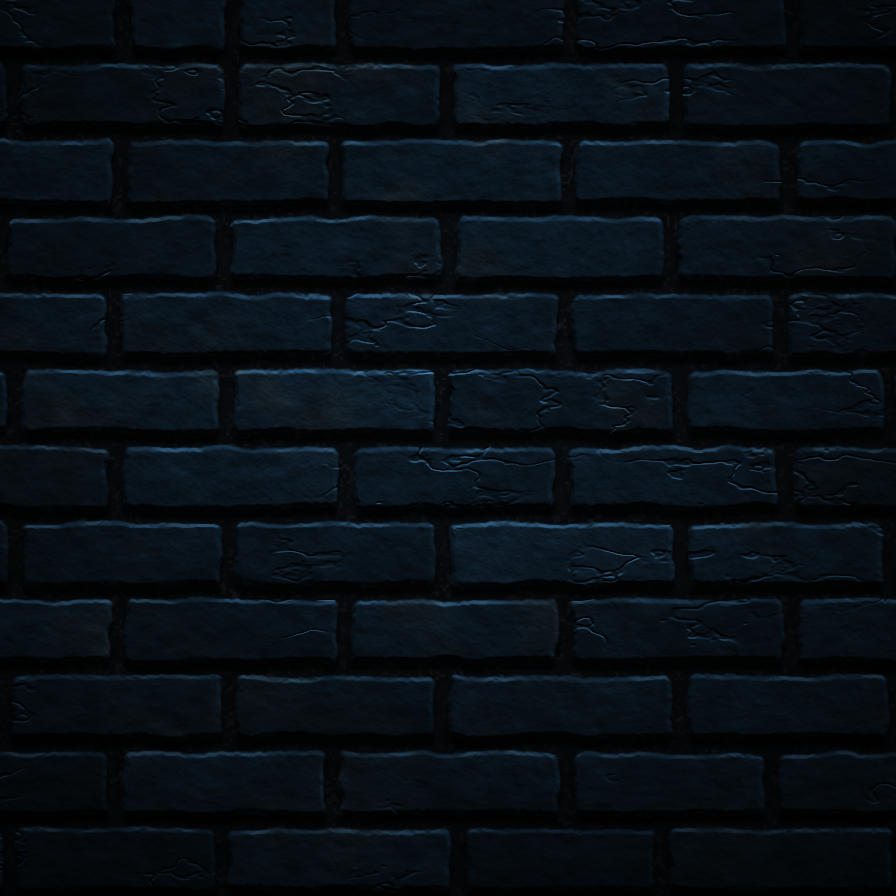
Reproduce this texture procedurally as a Shadertoy shader.

```glsl
// Dark blue brick wall in running bond, rough and worn, under a soft central light.

const vec2 PITCH = vec2(0.246, 0.0853);       // brick plus joint
const vec2 ORIGIN = vec2(0.012, 0.0208);      // first joint from left, first row centre from top
const vec2 GAP = vec2(0.0165, 0.0160);        // joint widths
const vec2 HALVED = vec2(0.0, 0.0);           // column and row of the brick cut in two
const float JOINT_JITTER = 0.024;
const float CORNER = 0.008;
const float EDGE_WOBBLE = 0.0055;
const float BEVEL_HEIGHT = 0.004;
const float GRAIN_HEIGHT = 0.003;
const float CRACK_DEPTH = 0.0022;
const float SHADOW_LENGTH = 0.011;
const vec2 LIGHT_CENTRE = vec2(0.48, 0.58);
const vec2 LIGHT_FALLOFF = vec2(3.0, 3.6);
const float AMBIENT = 0.20;
const vec3 BRICK = vec3(0.046, 0.098, 0.142);
const vec3 WORN = vec3(0.075, 0.110, 0.135);
const vec3 RIM = vec3(0.090, 0.150, 0.190);
const vec3 MORTAR = vec3(0.030, 0.042, 0.055);
const vec3 GRIT = vec3(0.060, 0.055, 0.056);

struct Brick {
    float dist;   // signed distance, negative inside
    vec2 id;      // column and row
    float height; // -1 at the bottom edge, 1 at the top
};

float hash(vec2 p) {
    return fract(sin(dot(p, vec2(127.1, 311.7))) * 43758.5453);
}

float noise(vec2 p) {
    vec2 i = floor(p), f = fract(p);
    f = f * f * (3.0 - 2.0 * f);
    return mix(mix(hash(i), hash(i + vec2(1, 0)), f.x),
               mix(hash(i + vec2(0, 1)), hash(i + vec2(1, 1)), f.x), f.y);
}

float fbm(vec2 p) {
    float sum = 0.0, amp = 0.5;
    for (int i = 0; i < 4; i++) {
        sum += amp * noise(p);
        p = mat2(1.6, 1.2, -1.2, 1.6) * p + 7.3;
        amp *= 0.5;
    }
    return sum / 0.9375;
}

// Horizontal position of a vertical joint; even rows shift by half a brick
float jointX(float column, float row) {
    float shift = 0.5 * (1.0 - mod(row, 2.0));
    float jitter = hash(vec2(column, row) + 3.7) - 0.5;
    return ORIGIN.x + (column + shift) * PITCH.x + jitter * JOINT_JITTER;
}

Brick findBrick(vec2 p) {
    // Uneven edges
    p.x += (noise(p * 55.0) - 0.5) * EDGE_WOBBLE;
    p.y += (noise(p * vec2(32.0, 50.0) + 19.0) - 0.5) * EDGE_WOBBLE;
    p += (noise(p * 170.0) - 0.5) * EDGE_WOBBLE * 0.3;

    float t = (1.0 - p.y - ORIGIN.y) / PITCH.y + 0.5;
    float row = floor(t);
    float y = (0.5 - fract(t)) * PITCH.y;
    float column = floor((p.x - jointX(0.0, row)) / PITCH.x);
    if (p.x < jointX(column, row)) column -= 1.0;
    if (p.x > jointX(column + 1.0, row)) column += 1.0;
    float left = jointX(column, row), right = jointX(column + 1.0, row);
    vec2 id = vec2(column, row);
    if (id == HALVED) {
        float middle = 0.5 * (left + right);
        if (p.x < middle) right = middle;
        else { left = middle; id.x += 0.5; }
    }

    // Rounded box
    float size = (hash(id + 8.1) - 0.5) * 0.003;
    vec2 halfSize = 0.5 * (vec2(right - left, PITCH.y) - GAP - size);
    vec2 q = abs(vec2(p.x - 0.5 * (left + right), y)) - halfSize + CORNER;
    float d = length(max(q, 0.0)) + min(max(q.x, q.y), 0.0) - CORNER;
    return Brick(d, id, y / halfSize.y);
}

// Surface height: bevel, grain and sparse cracks
float relief(vec2 p) {
    float d = findBrick(p).dist;
    float grain = fbm(p * vec2(55.0, 75.0));
    float vein = abs(fbm(p * vec2(14.0, 32.0) + 5.0) - 0.5);
    float crack = smoothstep(0.045, 0.0, vein) * smoothstep(0.58, 0.78, noise(p * 9.0 + 2.0));
    return BEVEL_HEIGHT * smoothstep(0.001, -0.006, d) + GRAIN_HEIGHT * grain - CRACK_DEPTH * crack;
}

void mainImage(out vec4 fragColor, in vec2 fragCoord) {
    vec2 p = fragCoord / iResolution.xy;
    Brick brick = findBrick(p);

    // Slope towards the overhead light
    float stepSize = 0.0015;
    float h = relief(p);
    float facing = (h - relief(p + vec2(0.0, stepSize))) / stepSize;
    float side = (h - relief(p + vec2(stepSize, 0.0))) / stepSize;
    float shade = max(1.0 + 1.2 * facing + 0.35 * side, 0.12);

    // Brick face with its own tone, worn patches and bright upper rim
    float tone = mix(0.82, 1.14, hash(brick.id + 1.3)) + 0.07 * brick.height;
    float wear = smoothstep(0.52, 0.8, fbm(p * 13.0 + 4.0)) * hash(brick.id + 6.2);
    vec3 face = mix(BRICK, WORN, wear) * tone * shade * mix(0.75, 1.25, fbm(p * 40.0));
    float rim = smoothstep(0.3, 0.9, facing) * smoothstep(0.25, 0.75, noise(p * 38.0));
    face += RIM * rim;

    // Gritty mortar in the shadow of the brick above
    float grit = smoothstep(0.6, 0.85, noise(p * 260.0)) * noise(p * 45.0);
    float shadow = smoothstep(0.005, -0.004, findBrick(p + vec2(0.0, SHADOW_LENGTH)).dist);
    vec3 mortar = (MORTAR * mix(0.6, 1.3, fbm(p * 90.0)) + GRIT * grit) * (1.0 - 0.75 * shadow);

    float edge = max(0.0015, 1.0 / iResolution.y);
    vec3 color = mix(mortar, face, smoothstep(edge, -edge, brick.dist));
    vec2 away = p - LIGHT_CENTRE;
    color *= AMBIENT + (1.0 - AMBIENT) * exp(-dot(away * away, LIGHT_FALLOFF));
    fragColor = vec4(color, 1.0);
}
```
